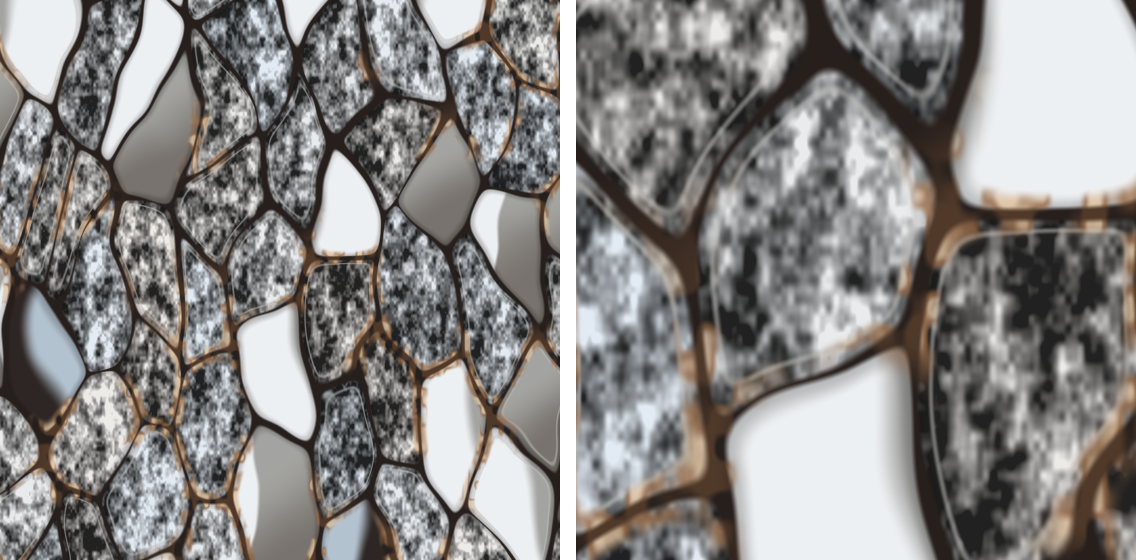
Left, the full canvas; right, a detail of the centre.
Give the GLSL for this pattern, as a WebGL 2 fragment shader.

```glsl
#version 300 es
precision highp float;
// Upright, pointed grey stones, some rough and some polished, set in dark copper-flecked joints.

uniform vec2 u_resolution;
out vec4 fragColor;

const vec2 CELLS = vec2(9.0, 4.7);       // stones across and up the canvas
const float JITTER = 0.78;               // irregularity of stone centres
const float WARP = 0.035;                // bending of the stone outlines
const float CORNER = 170.0;              // lower values round the corners more
const float JOINT_MIN = 0.0008;
const float JOINT_MAX = 0.0065;
const float SOFTNESS = 0.0022;           // edge blur in canvas units
const float POLISHED_SHARE = 0.33;
const float GRAIN_CONTRAST = 1.55;
const vec2 GRAIN_FREQ = vec2(62.0, 40.0);

const vec3 JOINT_DARK = vec3(0.15, 0.12, 0.11);
const vec3 COPPER = vec3(0.60, 0.42, 0.28);
const vec3 COPPER_LIGHT = vec3(0.90, 0.78, 0.64);
const vec3 SHADOW = vec3(0.18, 0.15, 0.14);
const vec3 TAUPE = vec3(0.47, 0.45, 0.43);
const vec3 SILVER = vec3(0.64, 0.64, 0.63);
const vec3 ICE = vec3(0.70, 0.76, 0.81);
const vec3 WHITE = vec3(0.93, 0.94, 0.95);

// Integer hash of a lattice point, giving two values in 0..1.
vec2 hash2(ivec2 p) {
    uvec2 v = uvec2(p) * 1664525u + 1013904223u;
    v.x += v.y * 1664525u;
    v.y += v.x * 1664525u;
    v ^= v >> 16u;
    v.x += v.y * 1664525u;
    v.y += v.x * 1664525u;
    v ^= v >> 16u;
    return vec2(v >> 8u) / 16777216.0;
}

float noise(vec2 p) {
    ivec2 i = ivec2(floor(p));
    vec2 f = fract(p);
    f = f * f * (3.0 - 2.0 * f);
    float low = mix(hash2(i).x, hash2(i + ivec2(1, 0)).x, f.x);
    float high = mix(hash2(i + ivec2(0, 1)).x, hash2(i + ivec2(1, 1)).x, f.x);
    return mix(low, high, f.y);
}

// Staggered columns turn the cells into upright lozenges.
ivec2 cellId(vec2 q, int dx, int dy) {
    int column = int(floor(q.x)) + dx;
    return ivec2(column, int(floor(q.y - 0.5 * float(column & 1))) + dy);
}

vec2 seedOf(ivec2 id) {
    vec2 stagger = vec2(0.0, 0.5 * float(id.x & 1));
    return vec2(id) + 0.5 + stagger + JITTER * (hash2(id) - 0.5);
}

// Nearest stone: its id, its seed, and the rounded distance to its border.
float stoneBorder(vec2 q, out ivec2 id, out vec2 seed) {
    float nearest = 1e5;
    for (int x = -2; x <= 2; x++)
    for (int y = -2; y <= 2; y++) {
        ivec2 c = cellId(q, x, y);
        vec2 s = seedOf(c);
        float d = dot(s - q, s - q);
        if (d < nearest) { nearest = d; id = c; seed = s; }
    }
    float sum = 1e-9;
    for (int x = -2; x <= 2; x++)
    for (int y = -2; y <= 2; y++) {
        ivec2 c = cellId(q, x, y);
        if (c == id) continue;
        vec2 s = seedOf(c);
        vec2 across = s - seed;
        float d = dot(0.5 * (s + seed) - q, across) / length(across * CELLS);
        sum += exp(-CORNER * d);
    }
    return -log(sum) / CORNER;
}

vec3 roughStone(vec2 uv, vec2 local, vec2 rnd) {
    float grain = 0.42 * noise(uv * GRAIN_FREQ) + 0.36 * noise(uv * GRAIN_FREQ * 2.1 + 17.0)
                + 0.22 * noise(uv * GRAIN_FREQ * 4.3 + 41.0);
    float patches = noise(uv * vec2(22.0, 13.0) + 5.0) - 0.5;
    float facet = smoothstep(-0.06, 0.06, local.x + (rnd.x - 0.5) * local.y + 0.5 * rnd.y - 0.2);
    float tone = mix(0.42, 0.64, rnd.x) + 0.13 * (facet - 0.5) + 0.22 * patches;
    tone += GRAIN_CONTRAST * (grain - 0.5);
    vec3 tint = mix(vec3(1.02, 1.0, 0.98), vec3(0.96, 1.0, 1.04), rnd.y);
    return clamp(tone, 0.13, 0.92) * tint;
}

vec3 polishedStone(vec2 local, vec2 rnd) {
    float side = rnd.y < 0.5 ? -1.0 : 1.0;
    float sweep = side * local.x + 0.35 * local.y - 0.25 * local.y * local.y;
    vec3 grey = mix(TAUPE, SILVER, smoothstep(-0.8, 0.7, local.y + 0.4 * sweep));
    grey = mix(grey, WHITE, smoothstep(0.36, 0.48, sweep) * step(0.35, rnd.y));
    vec3 bright = mix(WHITE, SILVER, smoothstep(0.35, 0.75, sweep));
    vec3 dark = mix(SHADOW, ICE, smoothstep(-0.05, 0.4, sweep));
    return rnd.x < 0.34 ? bright : (rnd.x < 0.76 ? grey : dark);
}

void main() {
    vec2 uv = gl_FragCoord.xy / u_resolution.y;
    vec2 bend = vec2(noise(uv * 5.0), noise(uv * 5.0 + 31.0)) - 0.5;
    vec2 ripple = vec2(noise(uv * 16.0 + 9.0), noise(uv * 16.0 + 73.0)) - 0.5;
    vec2 q = (uv + WARP * (2.0 * bend + 0.4 * ripple)) * CELLS;

    ivec2 id;
    vec2 seed;
    float border = stoneBorder(q, id, seed);
    vec2 local = (q - seed) * 1.8;
    vec2 kind = hash2(id + ivec2(101, 57));
    vec2 rnd = hash2(id + ivec2(311, 203));

    // Stone faces, shaded towards the rim, some with a pale bevel.
    bool polished = kind.x < POLISHED_SHARE;
    vec3 color = polished ? polishedStone(local, rnd) : roughStone(uv, local, rnd);
    color *= mix(0.78, 1.0, smoothstep(0.003, 0.015, border));
    float bevel = 1.0 - smoothstep(0.0, 0.003, abs(border - 0.0115));
    color = mix(color, SILVER * 1.2, 0.5 * bevel * step(0.55, kind.y));

    // Copper stain beside the joints, then the joints themselves.
    float fleck = noise(uv * vec2(95.0, 60.0) + 13.0);
    float stain = smoothstep(0.5, 0.72, noise(uv * 8.0 + 50.0)) * smoothstep(0.25, 0.6, fleck);
    vec3 metal = mix(COPPER, COPPER_LIGHT, smoothstep(0.55, 0.85, fleck));
    color = mix(color, metal, 0.8 * stain * (1.0 - smoothstep(0.007, 0.017, border)));
    float width = mix(JOINT_MIN, JOINT_MAX, noise(uv * 14.0 + 83.0));
    float blur = max(SOFTNESS, 1.0 / u_resolution.y);
    vec3 joint = mix(JOINT_DARK, COPPER * 0.7, 0.6 * stain);
    color = mix(joint, color, smoothstep(width - blur, width + blur, border));

    fragColor = vec4(color, 1.0);
}
```
